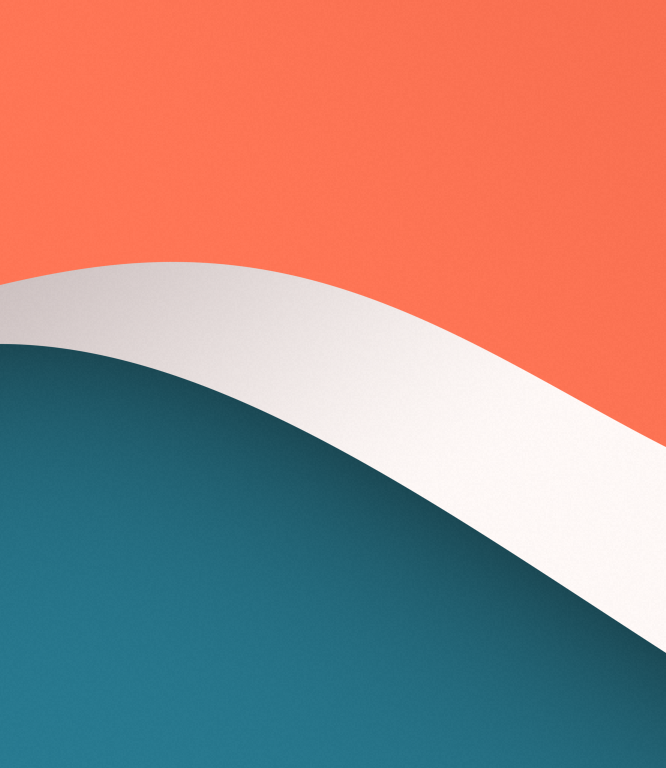
Reproduce this background procedurally as a WebGL 1 fragment shader.

```glsl
precision highp float;
// Coral sky above a pale curved ribbon and a shaded teal hill, with fine grain.
uniform vec2 u_resolution;

// Heights of the two edges, as fractions of the canvas
float ribbonTop(float x) {
  return 0.6289 + x * (0.2031 + x * (-0.1953 + x * (-0.668 + x * (0.4948 - 0.0456 * x))));
}

float hillTop(float x) {
  return 0.5521 + x * x * (-0.6732 + x * (0.2969 - 0.026 * x));
}

// Vertical gap turned into an approximate distance, from the slope of the edge
float edgeDistance(float gap, float slope) {
  float tilt = slope * u_resolution.y / u_resolution.x;
  return gap / sqrt(1.0 + tilt * tilt);
}

float hash(vec2 p) {
  vec3 q = fract(p.xyx * 0.1031);
  q += dot(q, q.yzx + 33.33);
  return fract((q.x + q.y) * q.z);
}

void main() {
  vec2 uv = gl_FragCoord.xy / u_resolution;
  float pixel = 1.0 / u_resolution.y;

  float step_x = 0.01;
  float ribbonY = ribbonTop(uv.x);
  float hillY = hillTop(uv.x);
  float ribbonDist = edgeDistance(ribbonY - uv.y, (ribbonTop(uv.x + step_x) - ribbonY) / step_x);
  float hillDist = edgeDistance(hillY - uv.y, (hillTop(uv.x + step_x) - hillY) / step_x);

  // Coral, a little deeper towards the top right
  float corner = smoothstep(0.9, 2.1, uv.x + uv.y);
  vec3 coral = mix(vec3(1.0, 0.46, 0.335), vec3(0.975, 0.435, 0.315), corner);

  // Ribbon, from grey at the upper left to warm white
  float light = smoothstep(-0.25, 0.8, 0.7 * uv.x + 0.66 - uv.y);
  vec3 ribbon = mix(vec3(0.76, 0.71, 0.71), vec3(0.995, 0.972, 0.965), light);

  // Teal, shadowed below the ribbon
  float glow = 1.0 - exp(-5.5 * max(hillDist, 0.0));
  vec3 teal = mix(vec3(0.105, 0.285, 0.33), vec3(0.16, 0.49, 0.58), glow);

  // Layers with smooth edges
  vec3 color = mix(coral, ribbon, smoothstep(-0.7, 0.7, ribbonDist / pixel));
  color = mix(color, teal, smoothstep(-0.7, 0.7, hillDist / pixel));

  // Grain
  color += 0.014 * (hash(floor(uv * vec2(444.0, 512.0))) - 0.5);
  gl_FragColor = vec4(color, 1.0);
}
```
